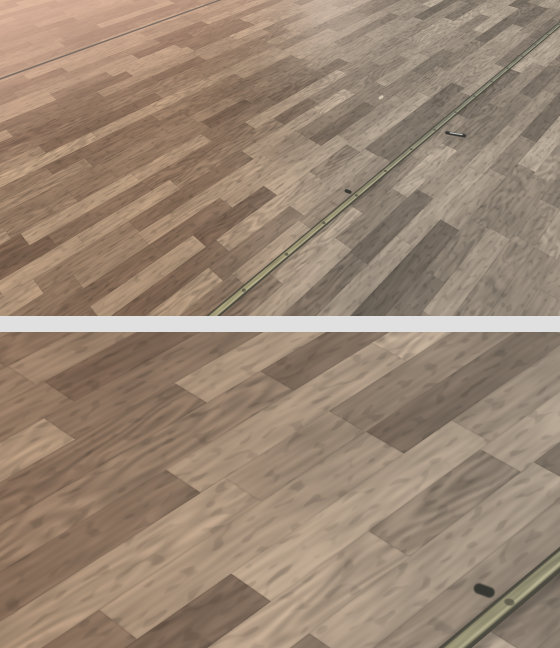
Top: the whole. Bottom: its middle third, enlarged.
Reproduce this texture procedurally as a Shadertoy shader.

```glsl
// Worn wood-strip floor seen at an angle, crossed by a brass joint strip and a far dark one.

#define VANISH vec2(2.731, 1.731) // where the rows converge, in canvas heights
#define END_VANISH_X -1.051       // where the plank ends converge, on the same horizon
#define ROW_WIDTH 0.0625
#define PLANK_LENGTH 0.37
#define BRASS_POS -1.188
#define BRASS_HALF 0.0125
#define FAR_POS -2.784
#define SCREW_GAP 0.17
#define GRAIN 0.10
#define SAMPLES 3

const vec3 DARK_WOOD = vec3(0.47, 0.37, 0.30);
const vec3 LIGHT_WOOD = vec3(0.70, 0.59, 0.485);
const vec3 WARM_GLOW = vec3(0.94, 0.77, 0.68);
const vec3 COOL_TINT = vec3(1.065, 0.99, 0.895);
const vec3 SHEEN = vec3(0.87, 0.80, 0.74);
const vec3 BRASS = vec3(0.62, 0.59, 0.45);
const vec3 METAL_DARK = vec3(0.30, 0.29, 0.25);

float hash(vec2 p) {
    vec3 q = fract(p.xyx * vec3(0.1031, 0.1030, 0.0973));
    q += dot(q, q.yzx + 33.33);
    return fract((q.x + q.y) * q.z);
}

float cornerSlope(vec2 cell, vec2 offset) {
    float angle = 6.2832 * hash(cell);
    return dot(vec2(cos(angle), sin(angle)), offset);
}

// Gradient noise, roughly -0.7 to 0.7
float noise(vec2 p) {
    vec2 i = floor(p), f = p - i, e = vec2(1.0, 0.0);
    vec2 s = f * f * f * (f * (f * 6.0 - 15.0) + 10.0);
    float low = mix(cornerSlope(i, f), cornerSlope(i + e, f - e), s.x);
    float high = mix(cornerSlope(i + e.yx, f - e.yx), cornerSlope(i + 1.0, f - 1.0), s.x);
    return mix(low, high, s.y);
}

float segment(vec2 p, vec2 a, vec2 b) {
    vec2 d = b - a;
    return length(p - a - d * clamp(dot(p - a, d) / dot(d, d), 0.0, 1.0));
}

float plankEnd(float row, float i) {
    return i + 0.55 * hash(vec2(i + 57.0, row + 211.0));
}

// ground.x runs across the rows, ground.y along them
vec3 planks(vec2 ground) {
    float across = ground.x / ROW_WIDTH;
    float row = floor(across);
    float along = ground.y / PLANK_LENGTH + 9.0 * hash(vec2(row + 140.0, 3.0));
    float i = floor(along);
    float id = i - step(along, plankEnd(row, i));
    vec2 seed = vec2(id + 17.0, row + 130.0);
    float tone = hash(seed);
    vec2 shift = 40.0 * vec2(hash(seed + 5.3), hash(seed + 9.7));

    // Streaks, curved growth rings and short dark flecks
    float streak = noise(ground.yx * vec2(12.0, 105.0) + shift);
    float field = noise(ground.yx * vec2(6.0, 26.0) + shift);
    float rings = sin(field * 20.0 + ground.x * 60.0) * smoothstep(0.3, 0.9, hash(seed + 2.1));
    float fleck = smoothstep(0.15, 0.4, noise(ground.yx * vec2(36.0, 90.0) + shift));
    vec3 wood = mix(DARK_WOOD, LIGHT_WOOD, tone);
    wood *= 1.0 + GRAIN * (1.5 * streak + 0.7 * rings + field + 0.15 - fleck);

    // Faint joints along the sides and at the ends
    float f = fract(across);
    float side = min(f, 1.0 - f) * ROW_WIDTH;
    float end = min(abs(along - plankEnd(row, i)), abs(along - plankEnd(row, i + 1.0)));
    float joint = min(side, end * PLANK_LENGTH);
    return wood * (1.0 - 0.07 * smoothstep(0.003, 0.0, joint));
}

vec3 lighting(vec3 col, vec2 p) {
    col *= 1.0 + 0.10 * noise(p * 3.0 + 7.0);
    // Daylight greys the right side, a warm glow washes over the far left corner
    float luma = dot(col, vec3(0.3, 0.59, 0.11));
    float cool = smoothstep(0.5, 1.3, p.x + 0.15 * (0.5 - p.y));
    col = mix(col, luma * COOL_TINT * 1.07, 0.9 * cool);
    col = mix(col, WARM_GLOW, 0.72 * smoothstep(0.38, 0.98, p.y - 0.42 * p.x));
    vec2 d = (p - vec2(1.04, 1.02)) / vec2(0.16, 0.23);
    col = mix(col, SHEEN, 0.45 * exp(-dot(d, d)));
    return col * mix(0.95, 1.0, smoothstep(0.0, 0.4, p.y));
}

vec3 metalStrips(vec3 col, vec2 ground) {
    // Brass profile: dark lips, bright crown, thin highlight, row of screws
    float x = (ground.x - BRASS_POS) / BRASS_HALF;
    float fade = smoothstep(1.0, 2.4, ground.y);
    vec3 brass = mix(BRASS, vec3(0.50, 0.50, 0.44), fade);
    brass *= 1.0 + 0.2 * noise(vec2(ground.y * 16.0, x * 2.0));
    brass = mix(brass, vec3(0.80, 0.77, 0.64), 0.6 * smoothstep(0.25, 0.0, abs(x - 0.3)));
    brass = mix(brass, METAL_DARK, smoothstep(0.5, 0.75, abs(x + 0.05)));
    vec2 screw = vec2(x * BRASS_HALF, (fract(ground.y / SCREW_GAP) - 0.5) * SCREW_GAP);
    brass = mix(brass, METAL_DARK, 0.7 * smoothstep(0.007, 0.004, length(screw)));
    col *= 1.0 - 0.15 * smoothstep(1.8, 1.0, abs(x - 0.3));
    col = mix(col, brass, step(abs(x), 1.0));

    float far = ground.x - FAR_POS;
    col = mix(col, vec3(0.43, 0.39, 0.36), 0.85 * smoothstep(0.010, 0.006, abs(far)));
    return mix(col, vec3(0.72, 0.65, 0.58), 0.5 * smoothstep(0.004, 0.0, abs(far + 0.010)));
}

// Loose bolt, dark clip and pale chip lying on the floor
vec3 debris(vec3 col, vec2 p) {
    float bolt = segment(p, vec2(1.414, 0.580), vec2(1.470, 0.570));
    col = mix(col, vec3(0.22, 0.21, 0.20), smoothstep(0.0065, 0.004, bolt));
    float glint = segment(p, vec2(1.425, 0.580), vec2(1.462, 0.574));
    col = mix(col, vec3(0.74, 0.75, 0.73), smoothstep(0.003, 0.001, glint));
    float clip = segment(p, vec2(1.096, 0.396), vec2(1.107, 0.392));
    col = mix(col, vec3(0.22, 0.22, 0.20), smoothstep(0.007, 0.004, clip));
    float chip = segment(p, vec2(1.203, 0.690), vec2(1.209, 0.694));
    return mix(col, vec3(0.84, 0.78, 0.70), smoothstep(0.006, 0.003, chip));
}

void mainImage(out vec4 fragColor, in vec2 fragCoord) {
    vec3 sum = vec3(0.0);
    for (int k = 0; k < SAMPLES * SAMPLES; k++) {
        vec2 jitter = (vec2(k % SAMPLES, k / SAMPLES) + 0.5) / float(SAMPLES) - 0.5;
        vec2 p = (fragCoord + jitter) / iResolution.y;
        vec2 ground = (p.x - vec2(VANISH.x, END_VANISH_X)) / (VANISH.y - p.y);
        sum += debris(metalStrips(lighting(planks(ground), p), ground), p);
    }
    fragColor = vec4(sum / float(SAMPLES * SAMPLES), 1.0);
}
```
